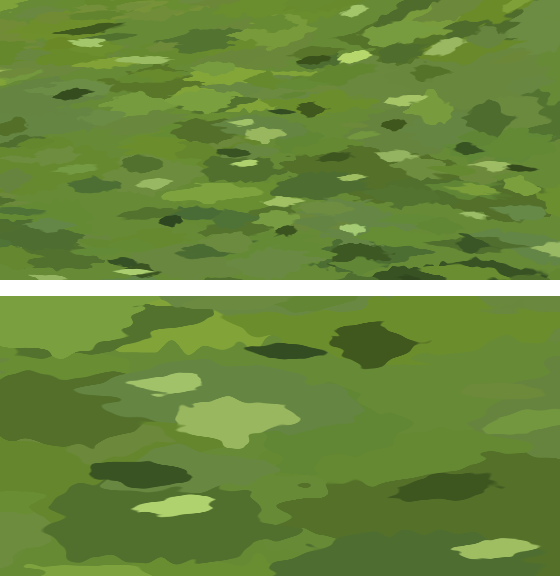
Top: the whole. Bottom: its middle third, enlarged.
A WebGL 2 fragment shader for this pattern:

```glsl
#version 300 es
precision highp float;
// Flat, ragged patches of meadow green, layered from broad washes to small accents.

#define LAYERS 5
#define BROAD_CELL vec2(0.52, 0.20)
#define LAYER_SHRINK 0.66
#define ACCENT_DENSITY 0.06
#define LUMPINESS 1.0
#define FRINGE 0.085
#define FRINGE_FREQ vec2(13.0, 72.0)
#define TILT 0.22
#define LIGHT_SLOPE 0.25
#define HUE_DRIFT 0.045
#define EDGE_SOFTNESS 1.8

uniform vec2 u_resolution;
out vec4 outColor;

float hash(vec2 p) {
  return fract(sin(dot(p, vec2(127.1, 311.7))) * 43758.545);
}

float noise(vec2 p) {
  vec2 i = floor(p), f = fract(p);
  f = f * f * (3.0 - 2.0 * f);
  return mix(mix(hash(i), hash(i + vec2(1, 0)), f.x),
             mix(hash(i + vec2(0, 1)), hash(i + vec2(1, 1)), f.x), f.y);
}

// Greens ordered from shade to highlight, chosen by their share of the area.
vec3 greenForTone(float tone) {
  vec3 c = vec3(0.24, 0.34, 0.13);
  c = tone > 0.08 ? vec3(0.32, 0.44, 0.18) : c;
  c = tone > 0.29 ? vec3(0.40, 0.54, 0.19) : c;
  c = tone > 0.53 ? vec3(0.42, 0.54, 0.25) : c;
  c = tone > 0.83 ? vec3(0.48, 0.62, 0.24) : c;
  return tone > 0.96 ? vec3(0.59, 0.71, 0.38) : c;
}

// Flat colour of one patch: warmer and lighter higher up, bolder in fine layers.
vec3 patchColor(vec2 seed, float height, float depth) {
  float contrast = 0.70 + 1.6 * pow(depth, 4.0);
  float tone = 0.5 + (hash(seed + 3.1) - 0.5) * contrast + LIGHT_SLOPE * (height - 0.5);
  float excess = tone - clamp(tone, 0.0, 1.0);
  float warmth = hash(seed + 5.7) - 0.5 + 0.7 * (height - 0.5);
  vec3 color = greenForTone(tone) * (1.0 + 0.2 * excess);
  color *= 0.96 + 0.08 * hash(seed + 8.3);
  return color + HUE_DRIFT * warmth * vec3(0.8, 0.3, -1.0);
}

// Signed shape value of a pointed, lumpy patch with torn, streaky edges.
float patchShape(vec2 offset, vec2 radius, vec2 seed, vec2 p) {
  float tear = noise(p * FRINGE_FREQ + seed * 7.3) - 0.5;
  float nick = noise(p * FRINGE_FREQ.yx * vec2(0.7, 1.5) + seed * 5.1) - 0.5;
  offset.y -= (hash(seed + 2.9) - 0.5) * 0.20 * offset.x;
  offset.x += tear * min(FRINGE, 0.55 * radius.x);
  offset.y += nick * min(0.25 * FRINGE, 0.3 * radius.y);
  vec2 q = offset / radius;
  float lumps = 0.7 * noise(q * vec2(1.8, 1.5) + seed * 3.7)
              + 0.3 * noise(q * vec2(4.5, 3.6) + seed * 2.3) - 0.5;
  return dot(pow(abs(q), vec2(1.35)), vec2(1.0)) - 1.0 + LUMPINESS * lumps;
}

void main() {
  vec2 p = gl_FragCoord.xy / u_resolution.y;
  // Strokes rise to the right above and flatten out below.
  p.y -= TILT * (p.x - 1.0) * (p.y - 0.25);
  p.y += 0.02 * sin(p.x * 3.0 + p.y * 5.0);

  vec3 color = vec3(0.40, 0.54, 0.21);
  vec2 cellSize = BROAD_CELL;

  for (int layer = 0; layer < LAYERS; layer++) {
    float depth = float(layer) / float(LAYERS - 1);
    float density = mix(1.0, ACCENT_DENSITY, pow(depth, 0.8));
    vec2 home = floor(p / cellSize);

    // Neighbouring cells are painted in a fixed order so overlaps agree.
    for (int k = 0; k < 9; k++) {
      vec2 cell = home + vec2(k % 3 - 1, k / 3 - 1);
      vec2 seed = cell + float(layer) * vec2(37.0, 59.0);
      if (hash(seed + 9.4) > density) continue;

      vec2 jitter = vec2(hash(seed), hash(seed + 1.3));
      vec2 center = (cell + 0.1 + 0.8 * jitter) * cellSize;
      vec2 radius = cellSize * mix(vec2(0.38, 0.26), vec2(0.72, 0.64),
                                   vec2(hash(seed + 4.6), hash(seed + 6.2)));
      float shape = patchShape(p - center, radius, seed, p);
      float blur = EDGE_SOFTNESS / (u_resolution.y * radius.y);
      float cover = 1.0 - smoothstep(-0.5 * blur, 0.5 * blur, shape);
      color = mix(color, patchColor(seed, center.y, depth), cover);
    }
    cellSize *= LAYER_SHRINK;
  }
  outColor = vec4(clamp(color, 0.0, 1.0), 1.0);
}
```
